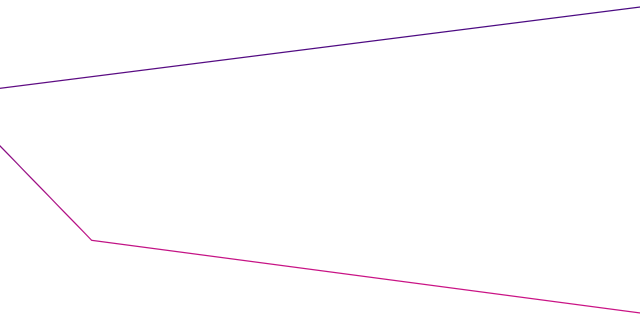
Give the GLSL for this background, as a Shadertoy shader.

```glsl
const vec3 PAPER = vec3(1.0);
const vec3 INDIGO = vec3(0.294, 0.04, 0.51);
const vec3 MAGENTA = vec3(0.79, 0.075, 0.522);
const float LINE_WIDTH = 0.0039;

// Distance from p to the segment a-b
float segmentDistance(vec2 p, vec2 a, vec2 b) {
    vec2 ap = p - a, ab = b - a;
    return length(ap - ab * clamp(dot(ap, ab) / dot(ab, ab), 0.0, 1.0));
}

// Smooth coverage of a stroke at a given distance from its centre
float strokeCoverage(float dist, float width, float pixel) {
    return clamp((0.5 * width - dist) / pixel + 0.5, 0.0, 1.0);
}

// Stroke colour runs from magenta at the bottom to indigo at the top
vec3 strokeColor(float height) {
    return mix(MAGENTA, INDIGO, smoothstep(0.1, 0.95, height));
}

void mainImage(out vec4 fragColor, in vec2 fragCoord) {
    // Canvas units: two wide, one high
    vec2 p = fragCoord / iResolution.xy * vec2(2.0, 1.0);
    float pixel = 1.0 / iResolution.y;

    // Rising upper line
    float upper = segmentDistance(p, vec2(-0.1, 0.7113), vec2(2.1, 0.9907));

    // Lower line, bent at one corner
    vec2 corner = vec2(0.2865, 0.249);
    float lower = min(segmentDistance(p, vec2(-0.1, 0.647), corner),
                      segmentDistance(p, corner, vec2(2.1, 0.0088)));

    float coverage = strokeCoverage(min(upper, lower), LINE_WIDTH, pixel);
    fragColor = vec4(mix(PAPER, strokeColor(p.y), coverage), 1.0);
}
```
